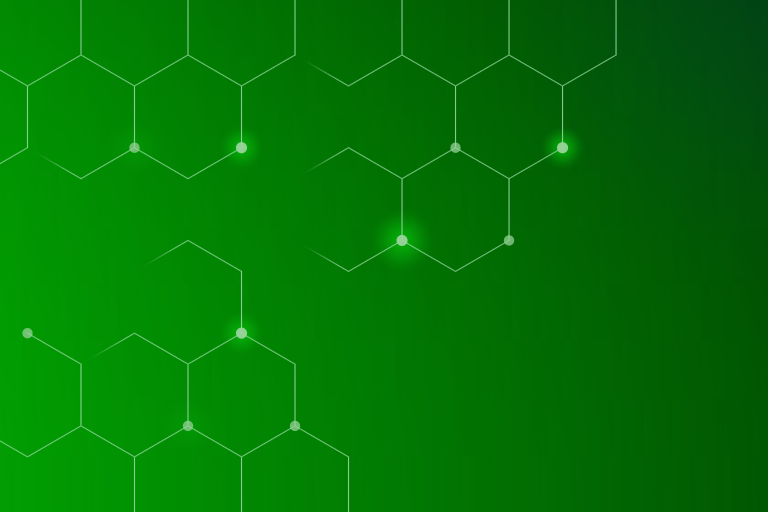
Give the GLSL for this background, as a Shadertoy shader.

```glsl
const vec2 ORIGIN = vec2(0.0537, 0.8926);
const vec2 PITCH = vec2(0.1045, 0.1811);
const float DROP = 0.0605;
const float LINE_HALF = 0.0011;
const float DOT_RADIUS = 0.0108;
const vec3 LINE_COLOR = vec3(0.60, 0.86, 0.65);
const vec3 DOT_COLOR = vec3(0.60, 0.83, 0.61);
const vec3 GLOW_COLOR = vec3(0.02, 0.70, 0.04);

float hash(vec2 p) {
    return fract(sin(dot(p, vec2(41.3, 289.1))) * 4375.85);
}

// Honeycomb corner: column and row parity select a peak or a valley
vec2 node(int column, int row) {
    float valley = mod(float(column + row) + 1.0, 2.0);
    return ORIGIN + vec2(float(column), -float(row)) * PITCH - vec2(0.0, valley * DROP);
}

float segment(vec2 p, vec2 a, vec2 b, float fade, float pixel) {
    vec2 ab = b - a;
    float h = clamp(dot(p - a, ab) / dot(ab, ab), 0.0, 1.0);
    float d = length(p - a - ab * h);
    float cover = clamp((LINE_HALF - d) / pixel + 0.5, 0.0, 1.0);
    return cover * mix(1.0, smoothstep(0.08, 0.9, h), fade);
}

// Slanted edges along one row; the first can fade in from the left
float zigzag(vec2 p, int row, int first, int last, float fade, float pixel) {
    float ink = 0.0;
    for (int i = first; i < last; i++) {
        float edgeFade = i == first ? fade : 0.0;
        ink = max(ink, segment(p, node(i, row), node(i + 1, row), edgeFade, pixel));
    }
    return 0.72 * ink;
}

// Upright edges joining a row to the row above
float uprights(vec2 p, int row, int first, int last, float pixel) {
    float ink = 0.0;
    for (int i = first; i <= last; i += 2) {
        ink = max(ink, segment(p, node(i, row), node(i, row - 1), 0.0, pixel));
    }
    return 0.85 * ink;
}

float honeycomb(vec2 p, float pixel) {
    float ink = max(zigzag(p, 0, -1, 5, 0.0, pixel), zigzag(p, 0, 5, 11, 1.0, pixel));
    ink = max(ink, zigzag(p, 1, -1, 0, 0.0, pixel));
    ink = max(ink, zigzag(p, 1, 0, 4, 1.0, pixel));
    ink = max(ink, zigzag(p, 1, 5, 10, 1.0, pixel));
    ink = max(ink, zigzag(p, 2, 2, 4, 1.0, pixel));
    ink = max(ink, zigzag(p, 2, 5, 9, 1.0, pixel));
    ink = max(ink, zigzag(p, 3, 0, 1, 0.0, pixel));
    ink = max(ink, zigzag(p, 3, 1, 5, 1.0, pixel));
    ink = max(ink, zigzag(p, 4, -1, 6, 0.0, pixel));
    ink = max(ink, uprights(p, 0, 1, 11, pixel));
    ink = max(ink, uprights(p, 1, 0, 4, pixel));
    ink = max(ink, uprights(p, 1, 8, 10, pixel));
    ink = max(ink, uprights(p, 2, 7, 9, pixel));
    ink = max(ink, uprights(p, 3, 4, 4, pixel));
    ink = max(ink, uprights(p, 4, 1, 5, pixel));
    return max(ink, uprights(p, 5, 2, 6, pixel));
}

// Green falloff, teal corner and faint blocky streaks
vec3 backdrop(vec2 p) {
    float green = 0.62 - 0.185 * p.x - 0.08 * p.y * p.y;
    float teal = smoothstep(0.6, 0.0, length(p - vec2(1.5, 1.0)));
    float streak = hash(floor(p * vec2(70.0, 9.0))) - 0.5;
    return vec3(0.005, green + 0.008 * streak, 0.008 + 0.07 * teal);
}

void mainImage(out vec4 fragColor, in vec2 fragCoord) {
    float pixel = 1.0 / iResolution.y;
    vec2 p = (fragCoord - vec2(0.5 * iResolution.x, 0.0)) * pixel + vec2(0.75, 0.0);
    vec3 color = backdrop(p);

    // Each joint: column, row, glow strength, glow radius
    vec4 joints[10] = vec4[10](
        vec4(2, 1, 0.25, 0.060), vec4(4, 1, 0.85, 0.046),
        vec4(8, 1, 0.0, 0.040), vec4(10, 1, 0.85, 0.046),
        vec4(7, 2, 0.85, 0.066), vec4(9, 2, 0.0, 0.040),
        vec4(0, 3, 0.0, 0.040), vec4(4, 3, 0.85, 0.046),
        vec4(3, 4, 0.25, 0.062), vec4(5, 4, 0.0, 0.040));

    float dots = 0.0;
    for (int i = 0; i < 10; i++) {
        vec4 joint = joints[i];
        float d = length(p - node(int(joint.x), int(joint.y)));
        float glow = joint.z * smoothstep(joint.w, 0.0, d);
        color = mix(color, GLOW_COLOR, glow);
        float opacity = joint.z > 0.5 ? 0.95 : 0.72;
        float radius = DOT_RADIUS * (joint.z > 0.5 ? 1.0 : 0.93);
        dots = max(dots, opacity * clamp((radius - d) / pixel + 0.5, 0.0, 1.0));
    }

    color = mix(color, LINE_COLOR, honeycomb(p, pixel));
    color = mix(color, DOT_COLOR, dots);
    fragColor = vec4(color, 1.0);
}
```
